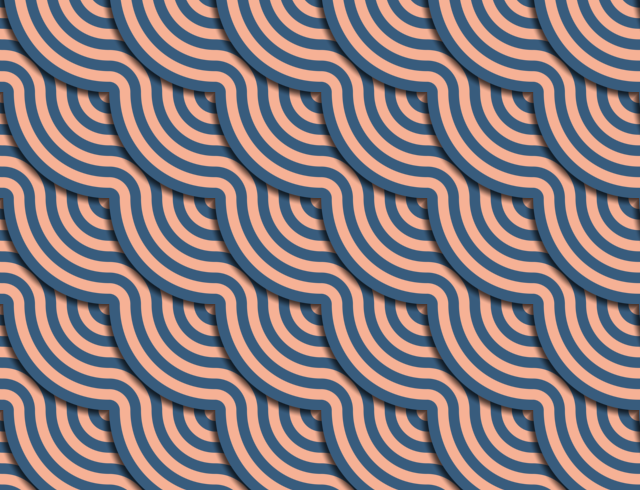
Reproduce this pattern procedurally as a WebGL 2 fragment shader.

```glsl
#version 300 es
precision highp float;
// Overlapping diagonal bands of wavy stripes with scalloped edges and soft shadows.
// Each square cell holds rings about its upper right corner, laid over rings about
// its lower left corner; equal ring spacing joins them into continuous waves.

uniform vec2 u_resolution;
out vec4 outColor;

// Signed distance to a unit disc, in cell units.
float disc(vec2 p, vec2 center) {
    return length(p - center) - 1.0;
}

// Five blue and five pink stripes, counted inward from the band edge.
vec3 stripes(float depth, float pixel) {
    vec3 blue = vec3(0.22, 0.36, 0.49);
    vec3 pink = vec3(0.965, 0.695, 0.585);
    // The clamp keeps the first and last stripes solid up to their ends.
    float t = clamp(depth, 0.05, 0.95) * 5.0;
    float edge = (abs(fract(t + 0.25) - 0.5) - 0.25) / 5.0;
    return mix(blue, pink, smoothstep(-pixel, pixel, edge));
}

// Light left after the shadow cast by a band edge at distance d.
float shade(float d) {
    float fade = 1.0 - smoothstep(-0.015, 0.075, d);
    return 1.0 - 0.7 * fade;
}

void main() {
    // Square cells, measured in canvas widths.
    float period = 0.1656;
    vec2 p = gl_FragCoord.xy / u_resolution.x;
    vec2 cell = fract((p - vec2(0.5018, 0.4557)) / period);
    float pixel = 0.85 / (u_resolution.x * period);

    // Shadows fall slightly down and to the left.
    vec2 lit = cell + 0.012;

    // Lower band: rings about the lower left corner.
    float underGap = min(disc(lit, vec2(1.0)),
                         min(disc(lit, vec2(2.0, 0.0)), disc(lit, vec2(0.0, 2.0))));
    vec3 under = stripes(length(cell), pixel) * shade(underGap);

    // Upper band: rings about the upper right corner, shaded by the next band.
    float edge = disc(cell, vec2(1.0));
    float overGap = min(disc(lit, vec2(1.0, 2.0)), disc(lit, vec2(2.0, 1.0)));
    vec3 over = stripes(-edge, pixel) * shade(overGap);

    outColor = vec4(mix(over, under, smoothstep(-pixel, pixel, edge)), 1.0);
}
```
